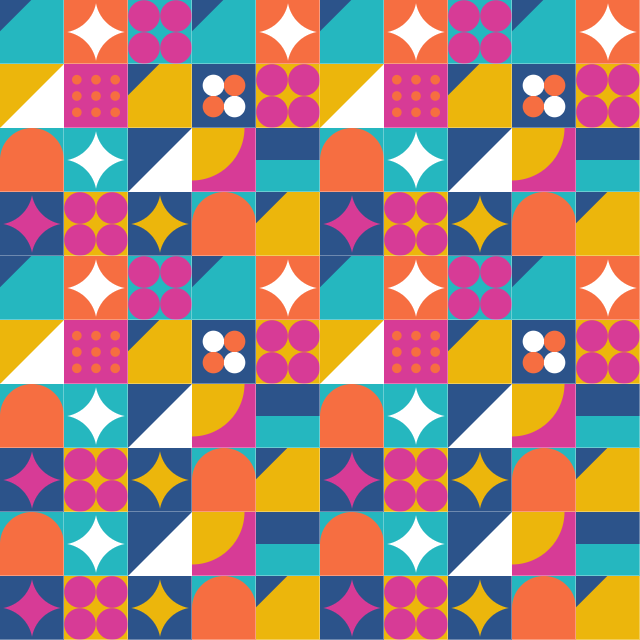
This pattern is drawn by a WebGL 2 fragment shader. Its source:

```glsl
#version 300 es
precision highp float;
// Geometric mosaic: a ten by ten grid of flat-coloured stars, dots, arches and wedges.

uniform vec2 u_resolution;
out vec4 outColor;

const float GRID = 10.0;            // tiles across and down
const int BLOCK_COLS = 5;           // tiles in one repeat
const int BLOCK_ROWS = 4;
const int FULL_ROWS = 8;            // below these, the lower half block repeats

// Shape sizes, in tiles
const float CORNER_LEG = 0.49;
const float STAR_TIP = 0.45;        // centre to tip
const float STAR_WAIST = 0.155;     // waist offset along x and y
const float BIG_DOT_RADIUS = 0.247;
const float PAIR_DOT_RADIUS = 0.168;
const float PAIR_DOT_OFFSET = 0.165;
const float SMALL_DOT_RADIUS = 0.075;
const vec2 SMALL_DOT_SPACING = vec2(0.30, 0.255);
const float QUARTER_RADIUS = 0.82;
const float SEAM_WIDTH = 0.014;
const float SEAM_STRENGTH = 0.35;

const vec3 NAVY = vec3(0.173, 0.325, 0.541);
const vec3 ORANGE = vec3(0.965, 0.431, 0.255);
const vec3 YELLOW = vec3(0.925, 0.714, 0.047);
const vec3 MAGENTA = vec3(0.843, 0.231, 0.588);
const vec3 TEAL = vec3(0.145, 0.718, 0.749);
const vec3 WHITE = vec3(1.0);
const vec3 PALETTE[6] = vec3[6](NAVY, ORANGE, YELLOW, MAGENTA, TEAL, WHITE);

const int CORNER = 1, STAR = 2, BIG_DOTS = 3, DIAGONAL = 4, SMALL_DOTS = 5,
          PAIR_DOTS = 6, ARCH = 7, QUARTER = 8;   // 9: split in half

// Digits: shape, foreground colour, background colour; top row first
const int TILES[20] = int[20](
    104, 251, 334, 104, 251,
    425, 513, 102, 650, 332,
    714, 254, 405, 823, 904,
    230, 332, 220, 714, 102);

// Four-pointed star: the space left between four circles
float starDistance(vec2 q) {
    float c = (STAR_TIP * STAR_TIP - 2.0 * STAR_WAIST * STAR_WAIST)
            / (2.0 * STAR_TIP - 4.0 * STAR_WAIST);
    float radius = sqrt(2.0) * (c - STAR_WAIST);
    vec2 a = abs(q);
    float arcs = radius - length(a - c);
    return max(arcs, max(a.x, a.y) - STAR_TIP);
}

float smallDotsDistance(vec2 q) {
    vec2 id = clamp(round(q / SMALL_DOT_SPACING), -1.0, 1.0);
    return length(q - id * SMALL_DOT_SPACING) - SMALL_DOT_RADIUS;
}

// Signed distance to a tile shape; q runs from -0.5 to 0.5, y up
float shapeDistance(int shape, vec2 q) {
    vec2 fromTopLeft = q - vec2(-0.5, 0.5);
    float diagonal = (fromTopLeft.x - fromTopLeft.y) * sqrt(0.5);
    if (shape == CORNER) return diagonal - CORNER_LEG * sqrt(0.5);
    if (shape == STAR) return starDistance(q);
    if (shape == BIG_DOTS) return length(abs(q) - 0.25) - BIG_DOT_RADIUS;
    if (shape == DIAGONAL) return diagonal - sqrt(0.5);
    if (shape == SMALL_DOTS) return smallDotsDistance(q);
    if (shape == PAIR_DOTS) return length(abs(q) - PAIR_DOT_OFFSET) - PAIR_DOT_RADIUS;
    if (shape == ARCH) return length(vec2(q.x, max(q.y, 0.0))) - 0.5;
    if (shape == QUARTER) return length(fromTopLeft) - QUARTER_RADIUS;
    return -q.y;
}

float coverage(float d, float pixel) {
    return clamp(0.5 - d / pixel, 0.0, 1.0);
}

void main() {
    vec2 grid = gl_FragCoord.xy / u_resolution * GRID;
    float pixel = GRID / min(u_resolution.x, u_resolution.y);
    vec2 p = fract(grid);
    vec2 q = p - 0.5;

    // Find the tile, counting rows from the top
    int col = int(grid.x) % BLOCK_COLS;
    int row = int(GRID) - 1 - int(grid.y);
    row = (row < FULL_ROWS ? row : row + BLOCK_ROWS / 2) % BLOCK_ROWS;
    int code = TILES[row * BLOCK_COLS + col];
    int shape = code / 100;

    // Paint the shape over its ground; paired dots alternate in colour
    vec3 ink = PALETTE[(code / 10) % 10];
    if (shape == PAIR_DOTS && q.x * q.y > 0.0) ink = ORANGE;
    vec3 color = mix(PALETTE[code % 10], ink, coverage(shapeDistance(shape, q), pixel));

    // Faint pale seam on the right and lower tile edges
    float seam = coverage(min(1.0 - p.x, p.y) - SEAM_WIDTH, pixel);
    color = mix(color, WHITE, SEAM_STRENGTH * seam);

    outColor = vec4(color, 1.0);
}
```
